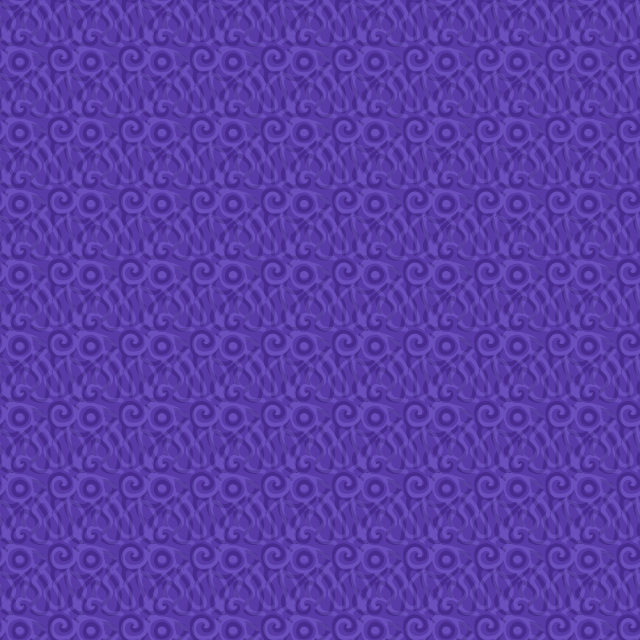
This pattern is drawn by a Shadertoy shader. Its source:

```glsl
const float TAU = 6.2831853;

float hash(vec2 p) {
    return fract(sin(dot(p, vec2(27.17, 61.73))) * 4375.85);
}

vec2 latticeGradient(vec2 cell, float period, float seed) {
    float angle = TAU * hash(mod(cell, period) + seed * 7.3);
    return vec2(cos(angle), sin(angle));
}

// Gradient noise that wraps after a whole number of lattice cells
float gradientNoise(vec2 p, float period, float seed) {
    vec2 i = floor(p), f = p - i;
    vec2 u = f * f * f * (f * (f * 6.0 - 15.0) + 10.0);
    vec2 e = vec2(1, 0);
    float a = dot(latticeGradient(i, period, seed), f);
    float b = dot(latticeGradient(i + e.xy, period, seed), f - e.xy);
    float c = dot(latticeGradient(i + e.yx, period, seed), f - e.yx);
    float d = dot(latticeGradient(i + e.xx, period, seed), f - e.xx);
    return mix(mix(a, b, u.x), mix(c, d, u.x), u.y);
}

// Distance to the zero lines of a sum of waves: long, even, winding paths
float windingDistance(vec2 p, float seed) {
    float height = 0.0;
    vec2 slope = vec2(0);
    for (int i = 0; i < 8; i++) {
        vec2 id = vec2(float(i), seed);
        float angle = 0.5 * TAU * (float(i) + hash(id)) / 8.0;
        vec2 k = floor(3.0 * vec2(cos(angle), sin(angle)) + 0.5);
        float phase = TAU * (dot(k, p) + hash(id + 31.0));
        height += cos(phase);
        slope -= k * sin(phase);
    }
    return atan(abs(height), length(slope) / 3.1) / (3.1 * TAU);
}

// Blends in rings (arms 0) or a spiral (arms 1 or -1) around a centre
float addCurl(float dist, vec2 p, vec2 centre, float radius, float arms, float phase) {
    vec2 d = p - centre;
    d -= floor(d + 0.5);
    float r = length(d);
    float turn = r / 0.16 + phase - arms * atan(d.y, d.x) / TAU;
    float curl = 0.16 * abs(fract(turn) - 0.5);
    return mix(curl, dist, smoothstep(0.65 * radius, radius, r));
}

// Coverage of one layer of ribbons; phase shifts its curls
float ribbons(vec2 p, float phase, float seed) {
    vec2 bend = vec2(gradientNoise(p * 3.0, 3.0, seed),
                     gradientNoise(p * 3.0, 3.0, seed + 5.0));
    vec2 q = p + 0.05 * bend;
    float dist = windingDistance(q, seed);
    dist = addCurl(dist, q, vec2(0.86, 0.18), 0.25, 1.0, phase);
    dist = addCurl(dist, q, vec2(0.27, 0.14), 0.24, 0.0, phase);
    dist = addCurl(dist, q, vec2(0.30, 0.47), 0.16, -1.0, phase + 0.3);
    float pixel = 9.0 / iResolution.y;
    return 1.0 - smoothstep(-0.6 * pixel, 0.6 * pixel, dist - 0.028);
}

void mainImage(out vec4 fragColor, in vec2 fragCoord) {
    vec2 p = 9.0 * fragCoord / iResolution.xy;

    // Shadow and highlight cancel where they cross
    float shadow = ribbons(p, -0.12, 1.0);
    float highlight = ribbons(p, 0.31, 4.0);

    vec3 colour = vec3(0.35, 0.23, 0.66);
    colour -= shadow * vec3(0.07, 0.06, 0.10);
    colour += highlight * vec3(0.07, 0.08, 0.08);
    fragColor = vec4(colour, 1.0);
}
```
